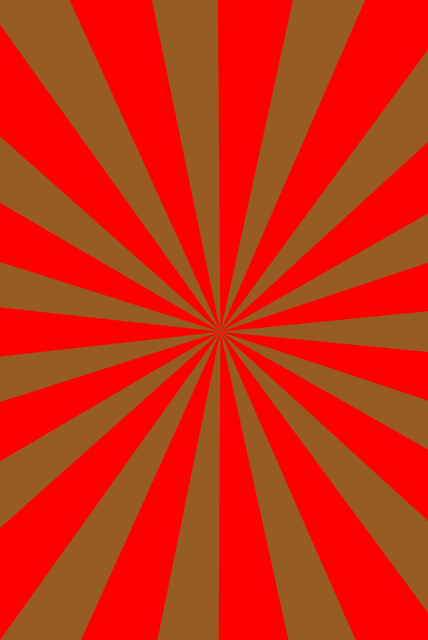
Write a Shadertoy shader that draws this background.

```glsl
// A sunburst: red and brown wedges fan out from a point just off centre.
// The polar angle is folded into one repeating period, and the distance
// to the nearest wedge edge gives a smooth, resolution-aware border.

#define RAY_COUNT    15.0
#define BROWN_SHARE  0.468
#define ROTATION     0.001
#define BURST_CENTER vec2(0.5150, 0.4816)
#define EDGE_PIXELS  1.1
#define RED          vec3(1.0, 0.0, 0.0)
#define BROWN        vec3(0.588, 0.361, 0.135)

const float TAU = 6.283185;

// Signed distance to the nearest brown wedge, negative inside it
float wedgeDistance(vec2 p) {
    float period = TAU / RAY_COUNT;
    float turn = (atan(p.y, p.x) - ROTATION) / period;
    float fromAxis = abs(fract(turn + 0.5) - 0.5) * period;
    float halfWidth = 0.5 * BROWN_SHARE * period;
    return length(p) * sin(fromAxis - halfWidth);
}

void mainImage(out vec4 fragColor, in vec2 fragCoord) {
    // Position relative to the burst, in canvas heights
    vec2 p = (fragCoord - BURST_CENTER * iResolution.xy) / iResolution.y;

    // Linear coverage across each edge; it blends evenly at the hub
    float edgeWidth = EDGE_PIXELS / iResolution.y;
    float brownCover = clamp(0.5 - wedgeDistance(p) / edgeWidth, 0.0, 1.0);

    fragColor = vec4(mix(RED, BROWN, brownCover), 1.0);
}
```
